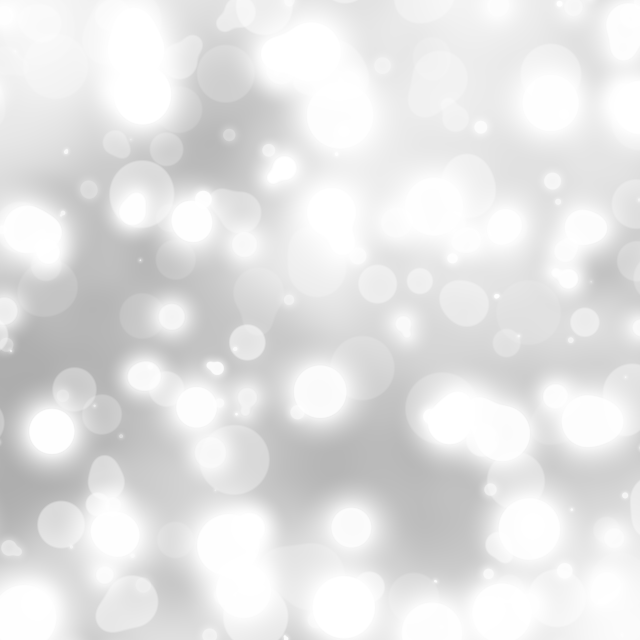
A WebGL 2 fragment shader for this background:

```glsl
#version 300 es
precision highp float;

uniform vec2 u_resolution;
out vec4 fragColor;

// Three random values in 0..1 for a grid cell
vec3 hash3(ivec2 cell, int seed) {
    uvec3 v = uvec3(ivec3(cell, seed)) * 1664525u + 1013904223u;
    v.x += v.y * v.z;
    v.y += v.z * v.x;
    v.z += v.x * v.y;
    v ^= v >> 16u;
    v.x += v.y * v.z;
    v.y += v.z * v.x;
    v.z += v.x * v.y;
    return vec3(v >> 8u) / 16777216.0;
}

float valueNoise(vec2 p, int seed) {
    ivec2 cell = ivec2(floor(p));
    vec2 f = fract(p);
    vec2 w = f * f * f * (f * (f * 6.0 - 15.0) + 10.0);
    float low = mix(hash3(cell, seed).x, hash3(cell + ivec2(1, 0), seed).x, w.x);
    float high = mix(hash3(cell + ivec2(0, 1), seed).x, hash3(cell + ivec2(1), seed).x, w.x);
    return mix(low, high, w.y);
}

float clouds(vec2 p, int seed) {
    float sum = 0.0;
    float weight = 0.55;
    for (int octave = 0; octave < 3; octave++) {
        sum += weight * valueNoise(p, seed + octave);
        p = p * 1.9 + 7.3;
        weight *= 0.5;
    }
    return sum / 0.9625;
}

float softGlow(vec2 uv, vec2 centre, float radius) {
    vec2 q = (uv - centre) / radius;
    return exp(-dot(q, q));
}

float smoothMin(float a, float b, float k) {
    float h = max(k - abs(a - b), 0.0) / k;
    return min(a, b) - 0.25 * h * h * k;
}

// Distance to a disc merged with a smaller companion
float blobDistance(vec2 p, float radius, float angle, float spread) {
    vec2 shift = radius * spread * vec2(cos(angle), sin(angle));
    float companion = length(p - shift) - radius * mix(0.85, 0.6, spread);
    return smoothMin(length(p) - radius, companion, radius * 0.5);
}

// Share of shade left after scattering one layer of lights;
// halo holds its width and strength
float lightLayer(vec2 uv, float cells, float density, vec2 radii,
                 vec2 opacities, vec2 halo, float edge, int seed) {
    float shade = 1.0;
    ivec2 home = ivec2(floor(uv * cells));
    for (int y = -1; y <= 1; y++) {
        for (int x = -1; x <= 1; x++) {
            ivec2 cell = home + ivec2(x, y);
            vec3 place = hash3(cell, seed);
            vec3 look = hash3(cell, seed + 50);
            if (place.z > density) continue;
            vec2 centre = (vec2(cell) + mix(vec2(0.15), vec2(0.85), place.xy)) / cells;
            float radius = mix(radii.x, radii.y, look.x);
            float spread = 1.25 * max(0.0, look.z * 1.6 - 0.6);
            float d = blobDistance(uv - centre, radius, 6.2832 * fract(look.z * 17.0), spread);
            float core = 1.0 - smoothstep(-edge, edge, d);
            float rim = mix(0.82, 1.0, smoothstep(-radius, 0.0, d));
            float fall = clamp(1.0 - max(d, 0.0) / halo.x, 0.0, 1.0);
            float opacity = mix(opacities.x, opacities.y, look.y);
            float fill = opacity * mix(rim, 1.0, opacity * opacity);
            shade *= 1.0 - max(core * fill, halo.y * opacity * fall * fall);
        }
    }
    return shade;
}

void main() {
    vec2 uv = gl_FragCoord.xy / u_resolution.y;
    float pixel = 1.0 / u_resolution.y;

    // Cloudy grey ground
    float cloud = smoothstep(0.22, 0.78, clouds(uv * 3.2, 11));
    float shade = mix(0.11, 0.32, cloud);
    shade += 0.14 * softGlow(uv, vec2(0.34, 0.86), 0.10);

    // Broad washes of light
    shade *= 1.0 - 0.95 * softGlow(uv, vec2(0.98, 0.02), 0.24);
    shade *= 1.0 - 0.75 * softGlow(uv, vec2(0.76, 1.00), 0.20);
    shade *= 1.0 - 0.70 * softGlow(uv, vec2(0.02, 0.98), 0.22);
    shade *= 1.0 - 0.50 * softGlow(uv, vec2(0.52, 0.66), 0.16);

    // Translucent discs
    shade *= lightLayer(uv, 6.5, 0.75, vec2(0.032, 0.055), vec2(0.12, 0.50),
                        vec2(0.030, 0.15), max(0.0025, pixel), 101);
    shade *= lightLayer(uv + 0.37, 10.0, 0.35, vec2(0.016, 0.030), vec2(0.15, 0.60),
                        vec2(0.020, 0.20), max(0.0025, pixel), 211);

    // Bright glowing discs
    shade *= lightLayer(uv + 0.19, 6.5, 0.58, vec2(0.028, 0.052), vec2(0.92, 1.0),
                        vec2(0.055, 0.80), max(0.0045, pixel), 307);
    shade *= lightLayer(uv + 0.53, 9.0, 0.38, vec2(0.014, 0.026), vec2(0.75, 1.0),
                        vec2(0.035, 0.75), max(0.0050, pixel), 419);

    // Small lights and fine specks
    shade *= lightLayer(uv + 0.71, 9.0, 0.35, vec2(0.007, 0.014), vec2(0.35, 0.95),
                        vec2(0.014, 0.50), max(0.0022, pixel), 523);
    shade *= lightLayer(uv + 0.83, 9.0, 0.40, vec2(0.001, 0.005), vec2(0.50, 1.0),
                        vec2(0.006, 0.40), max(0.0012, pixel), 631);

    fragColor = vec4(vec3(1.0 - shade), 1.0);
}
```
